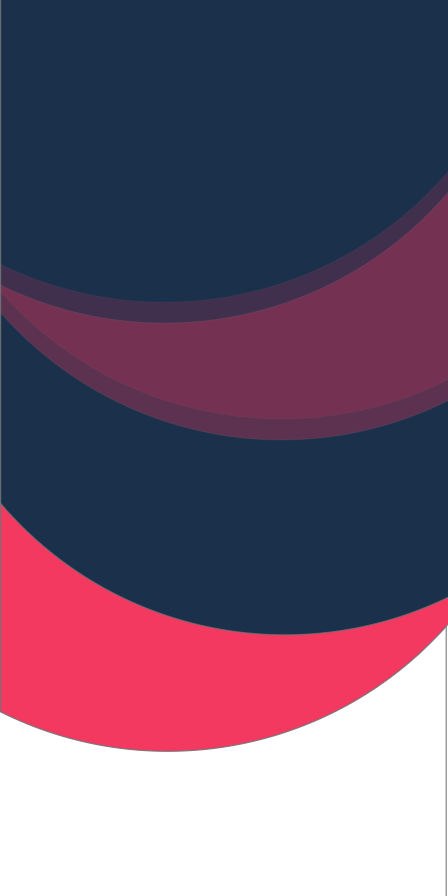
A Shadertoy shader for this background:

```glsl
#define NAVY vec3(0.106, 0.188, 0.290)
#define RED vec3(0.953, 0.224, 0.373)
#define PLUM vec3(0.460, 0.194, 0.322)
#define UPPER_BAND vec3(0.250, 0.190, 0.305)
#define LOWER_BAND vec3(0.365, 0.196, 0.314)
#define GREY vec3(0.44, 0.45, 0.47)
#define RADIUS 0.833
#define LINE_WIDTH 0.0026

// Distance to a bowl: a lower half circle, open above its centre
float bowl(vec2 p, vec2 lowest) {
    vec2 d = p - lowest - vec2(0.0, RADIUS);
    return length(vec2(d.x, min(d.y, 0.0))) - RADIUS;
}

// Antialiased coverage of the inside of a shape
float cover(float dist, float pixel) {
    return clamp(0.5 - dist / pixel, 0.0, 1.0);
}

// Fill a shape and trace its edge with a fine grey line
vec3 paint(vec3 under, vec3 fill, float dist, float lineAlpha, float pixel) {
    vec3 col = mix(under, fill, cover(dist, pixel));
    float line = cover(abs(dist) - 0.5 * LINE_WIDTH, pixel);
    return mix(col, GREY, line * lineAlpha);
}

void mainImage(out vec4 fragColor, in vec2 fragCoord) {
    vec2 p = fragCoord / iResolution.xy * vec2(1.0, 2.0);
    float pixel = 1.0 / iResolution.x;

    // Large red and navy bowls on white
    float redBowl = bowl(p, vec2(0.374, 0.323));
    vec3 col = paint(vec3(1.0), RED, redBowl, 0.9, pixel);
    col = paint(col, NAVY, bowl(p, vec2(0.636, 0.583)), 0.7, pixel);

    // Two overlapping translucent crescents
    float upperInner = bowl(p, vec2(0.367, 1.3255));
    float upperOuter = bowl(p, vec2(0.367, 1.279));
    float lowerInner = bowl(p, vec2(0.628, 1.065));
    float lowerOuter = bowl(p, vec2(0.628, 1.018));
    col = paint(col, LOWER_BAND, lowerOuter, 0.15, pixel);
    col = paint(col, PLUM, lowerInner, 0.08, pixel);
    col = paint(col, UPPER_BAND, upperOuter, 0.15, pixel);
    col = paint(col, NAVY, upperInner, 0.08, pixel);

    // Side borders: left beside the bowls, right beside the white
    float inside = cover(redBowl, pixel);
    float left = cover(p.x - LINE_WIDTH, pixel) * inside;
    float right = cover(abs(p.x - 0.996) - 0.5 * LINE_WIDTH, pixel) * (1.0 - inside);
    col = mix(col, GREY, max(left, right) * 0.9);

    fragColor = vec4(col, 1.0);
}
```
